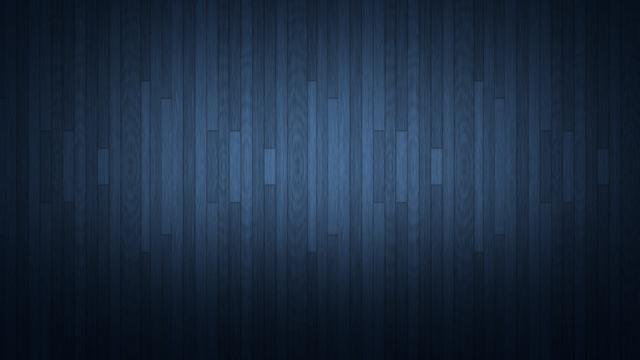
A Shadertoy shader for this texture:

```glsl
// Per plank: left edge, tone near the mid line, distance of its end joint
const vec3 PLANKS[14] = vec3[14](
    vec3(0, .07, 82), vec3(13, .04, 900), vec3(27, -.07, 900), vec3(41, .07, 900),
    vec3(55, -.06, 43), vec3(69, -.08, 900), vec3(82, .08, 43), vec3(96, .03, 900),
    vec3(110, -.11, 900), vec3(124, .10, 22), vec3(138, .01, 900), vec3(152, -.07, 900),
    vec3(176, .10, 103), vec3(187, -.02, 900));

float hash(vec2 p) {
    vec3 q = fract(vec3(p.xyx) * .1031);
    q += dot(q, q.yzx + 33.33);
    return fract((q.x + q.y) * q.z);
}

float noise(vec2 p) {
    vec2 cell = floor(p), f = fract(p);
    f *= f * (3. - 2. * f);
    return mix(mix(hash(cell), hash(cell + vec2(1, 0)), f.x),
               mix(hash(cell + vec2(0, 1)), hash(cell + vec2(1, 1)), f.x), f.y);
}

// Stretched fibres, plus wavy growth rings that close into an eye on some planks
float woodGrain(vec2 p, float centre, int id) {
    vec2 seed = vec2(float(id) * 37., float(id) * 11.);
    float fibres = noise(p * vec2(.55, .025) + seed) - .5;
    float pores = noise(p * vec2(1.3, .16) + seed) - .5;
    float wave = noise(p * vec2(.07, .035) + seed) * 7.;
    float across = p.x - centre;
    bool hasEye = id == 5 || id == 7 || id == 11;
    float ring = hasEye ? length(vec2(across, p.y * .22)) : across + p.y * .04;
    float rings = sin(ring * 1.5 + wave);
    return fibres * .14 + pores * .13 + rings * (hasEye ? .045 : .025);
}

// Wide glow that fades faster towards the bottom
float glow(vec2 uv) {
    vec2 d = uv - vec2(.5, .55);
    float reach = d.y > 0. ? .42 : .31;
    return exp(-pow(abs(d.x) / .4, 2.5) - d.y * d.y / (reach * reach));
}

void mainImage(out vec4 fragColor, in vec2 fragCoord) {
    vec2 uv = fragCoord / iResolution.xy;

    // Floor units: 768 across; repeats sideways and mirrors about the mid line
    float pixel = 768. / iResolution.x;
    vec2 p = vec2(mod(uv.x * 768. + 7., 200.), abs(uv.y - .537) * 432.);

    // Planks, their seams and their end joints
    float tone = 0., seam = 0., joint = 0., centre = 0.;
    int id = 0;
    for (int i = 0; i < 14; i++) {
        vec3 plank = PLANKS[i];
        float right = i < 13 ? PLANKS[i + 1].x : 200.;
        float beyond = smoothstep(-pixel, pixel, p.y - plank.z);
        float cover = smoothstep(-.5, .5, (p.x - plank.x) / pixel);
        tone = mix(tone, plank.y * (1. - 2. * beyond), cover);
        float strength = i == 1 ? .25 : 1.;
        seam = max(seam, strength * (1. - smoothstep(.2, .5 + pixel, abs(p.x - plank.x))));
        if (p.x >= plank.x) {
            id = i;
            centre = mix(plank.x, right, .5);
            joint = 1. - smoothstep(.2, .5 + pixel, abs(p.y - plank.z));
        }
    }

    // Light, wood and shadowed gaps
    float shade = 1. + tone + woodGrain(p, centre, id);
    shade *= 1. - .2 * max(seam, joint);
    vec3 color = mix(vec3(.015, .045, .09), vec3(.25, .37, .51), glow(uv));
    color *= shade;
    color += (hash(floor(uv * vec2(768, 432))) - .5) * .012;
    fragColor = vec4(clamp(color, 0., 1.), 1);
}
```
